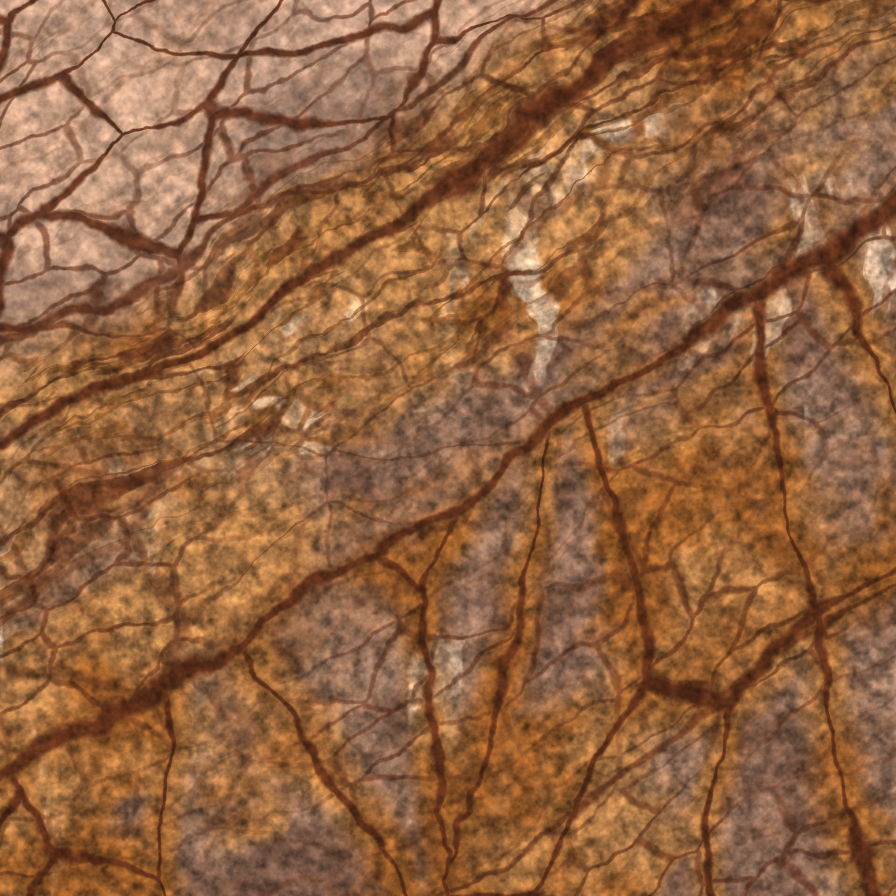
Write a WebGL 1 fragment shader that draws this texture.

```glsl
precision highp float;
// Polished brown marble: pale, sheared and rusty zones split by diagonal faults.
// Warped value noise colours the stone; Voronoi borders form the crack networks
// and level lines of stretched noise form the fine bedding streaks.
uniform vec2 u_resolution;

const vec3 RUST  = vec3(0.57, 0.34, 0.15);
const vec3 OCHRE = vec3(0.70, 0.49, 0.29);
const vec3 MAUVE = vec3(0.56, 0.44, 0.38);
const vec3 SLATE = vec3(0.43, 0.32, 0.28);
const vec3 PALE  = vec3(0.81, 0.65, 0.55);
const vec3 CREAM = vec3(0.90, 0.79, 0.68);
const vec3 VEIN  = vec3(0.33, 0.16, 0.09);

vec2 hash2(vec2 p) {
  vec3 q = fract(p.xyx * vec3(0.1031, 0.1030, 0.0973));
  q += dot(q, q.yzx + 33.33);
  return fract((q.xx + q.yz) * q.zy);
}

float noise(vec2 p) {
  vec2 i = floor(p), f = fract(p);
  f = f * f * (3.0 - 2.0 * f);
  float low = mix(hash2(i).x, hash2(i + vec2(1.0, 0.0)).x, f.x);
  float high = mix(hash2(i + vec2(0.0, 1.0)).x, hash2(i + 1.0).x, f.x);
  return mix(low, high, f.y);
}

float fbm(vec2 p) {
  float sum = 0.0, amp = 0.516;
  for (int i = 0; i < 5; i++) {
    sum += amp * noise(p);
    p = mat2(1.6, 1.2, -1.2, 1.6) * p + 17.3;
    amp *= 0.5;
  }
  return sum;
}

vec2 warp(vec2 p, float scale) {
  return vec2(fbm(p * scale + 3.7), fbm(p * scale + 41.2)) - 0.5;
}

// x: distance to the nearest cell border, y: random value of the cell
vec2 cells(vec2 p) {
  vec2 base = floor(p), f = fract(p), nearCell = vec2(0.0), nearVec = vec2(0.0);
  float best = 9.0, border = 9.0;
  for (int y = -1; y <= 1; y++)
  for (int x = -1; x <= 1; x++) {
    vec2 g = vec2(float(x), float(y));
    vec2 r = g + hash2(base + g) - f;
    float d = dot(r, r);
    if (d < best) { best = d; nearCell = g; nearVec = r; }
  }
  for (int y = -2; y <= 2; y++)
  for (int x = -2; x <= 2; x++) {
    vec2 g = nearCell + vec2(float(x), float(y));
    vec2 r = g + hash2(base + g) - f, gap = r - nearVec;
    if (dot(gap, gap) > 0.0001) border = min(border, dot(0.5 * (nearVec + r), normalize(gap)));
  }
  return vec2(border, hash2(base + nearCell + 7.0).y);
}

float line(float d, float width) {
  return 1.0 - smoothstep(0.3 * width, width + 0.001, abs(d));
}

float band(float v, float from, float to, float soft) {
  return smoothstep(from - soft, from + soft, v) * (1.0 - smoothstep(to - soft, to + soft, v));
}

void main() {
  vec2 p = gl_FragCoord.xy / u_resolution.y;
  vec2 q = p + 0.10 * warp(p, 4.0) + 0.018 * warp(p, 26.0);
  vec2 bed = vec2(dot(q, vec2(0.84, 0.54)), dot(q, vec2(-0.54, 0.84)));

  // Zones across the bedding
  float upper = smoothstep(0.43, 0.53, bed.y);
  float sheared = band(bed.y, 0.25, 0.49, 0.05);
  float lower = 1.0 - smoothstep(0.09, 0.13, bed.y);

  // Crack networks, distances in canvas units
  float strength = smoothstep(0.2, 0.7, noise(p * 7.0 + 5.0));
  float blockEdge = cells(q * vec2(6.0, 3.2) + 2.0).x / 4.6;
  float slabEdge = cells(bed * vec2(6.0, 9.5) + 11.0).x / 7.5;
  float splinter = cells(bed * vec2(9.0, 19.0) + 23.0).x / 14.0;
  vec2 pebble = cells(bed * vec2(27.0, 40.0));

  // Stone body: rust and ochre, mauve cores inside blocks, pale upper zone
  float mottle = fbm(q * 9.0 + 31.0);
  vec3 col = mix(RUST, OCHRE, smoothstep(0.33, 0.68, mottle + 0.10 * (1.0 - lower)));
  vec3 core = mix(SLATE, MAUVE, smoothstep(0.32, 0.58, fbm(q * 13.0 + 8.0)));
  float patches = smoothstep(0.44, 0.58, fbm(bed * vec2(3.5, 6.5) + 19.0));
  patches *= mix(1.0, smoothstep(0.006, 0.05, blockEdge), lower) * (1.0 - 0.7 * sheared);
  col = mix(col, core, 0.85 * patches);
  vec3 paleStone = mix(PALE, MAUVE, 0.7 * smoothstep(0.5, 0.68, fbm(q * 5.0 + 60.0)));
  col = mix(col, paleStone, 0.9 * upper);

  // Crushed pebbles and calcite slivers
  float crushed = band(bed.y, 0.22, 0.37, 0.03) * smoothstep(0.42, 0.58, fbm(bed * 5.0 + 77.0));
  vec3 pebbleTone = mix(OCHRE, CREAM, smoothstep(0.35, 1.0, pebble.y));
  col = mix(col, pebbleTone, 0.75 * crushed * smoothstep(0.05, 0.22, pebble.x));
  float sliver = smoothstep(0.63, 0.71, fbm(q * vec2(25.0, 8.0) + 50.0));
  col = mix(col, CREAM, 0.8 * sliver * band(bed.y, -0.08, 0.33, 0.07) * strength);

  // Fine streaks along the bedding
  float streak = line(fbm(bed * vec2(3.0, 17.0)) - 0.5, 0.045);
  float hair = line(fbm(bed * vec2(7.0, 34.0) + 90.0) - 0.47, 0.05);
  col = mix(col, VEIN, streak * (0.12 + 0.55 * sheared));
  col = mix(col, RUST * 0.8, hair * (0.15 + 0.45 * sheared));

  // Grain
  float grain = 1.1 * (fbm(p * 85.0) - 0.5) + 0.20 * (noise(p * 240.0) - 0.5);
  col *= 1.0 + grain * (1.0 - 0.35 * upper);

  // Cracks with rusty halos, then the long faults
  float blocks = line(blockEdge, 0.003 + 0.008 * strength) * lower;
  float slabs = line(slabEdge, 0.002 + 0.007 * strength) * mix(0.45, 1.0, upper) * (1.0 - lower);
  float splinters = line(splinter, 0.0035) * (0.25 + 0.45 * strength);
  float wide = 0.006 + 0.012 * strength;
  float faults = max(line(bed.y - 0.11, wide), line(bed.y - 0.40, wide + 0.003));
  faults = max(faults, 0.85 * line(bed.y - 0.50, 0.5 * wide));
  faults = max(faults, 0.75 * line(bed.y + 0.24, 0.6 * wide));
  float halo = exp(-blockEdge / 0.014) * lower + exp(-abs(bed.y - 0.11) / 0.02);
  col = mix(col, RUST * (0.95 + grain), 0.6 * min(halo, 1.0));
  float cracks = max(max(blocks, slabs), max(splinters, faults));
  col = mix(col, VEIN * (1.0 + 0.9 * grain), 0.88 * cracks);

  gl_FragColor = vec4(clamp(col, 0.0, 1.0), 1.0);
}
```
